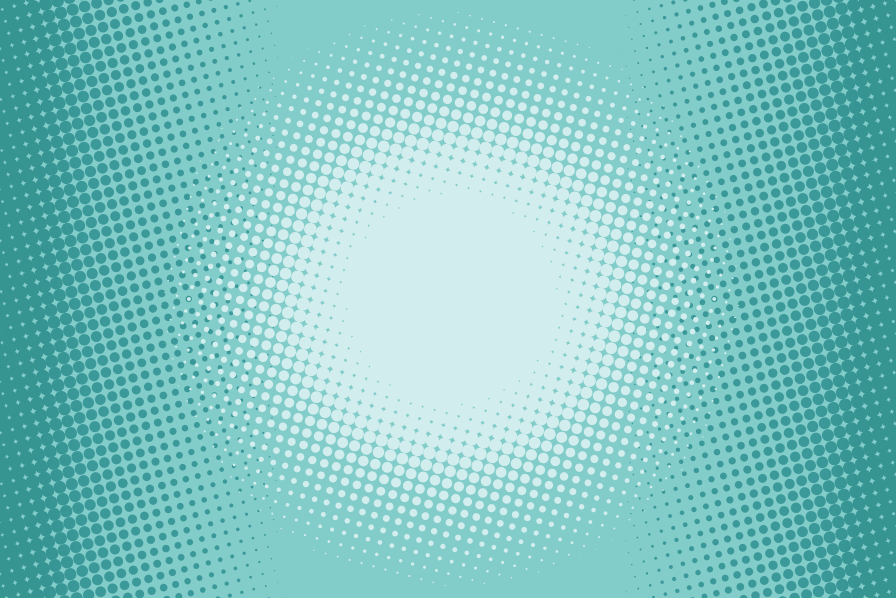
This background is drawn by a WebGL 2 fragment shader. Its source:

```glsl
#version 300 es
precision highp float;
// Teal halftone background: a pale dotted glow between two dark dotted sides.

uniform vec2 u_resolution;
out vec4 fragColor;

// Colours
const vec3 BASE_TEAL = vec3(0.51, 0.80, 0.79);
const vec3 SIDE_TEAL = vec3(0.23, 0.60, 0.60);
const vec3 EDGE_TEAL = vec3(0.21, 0.58, 0.57);
const vec3 PALE_MINT = vec3(0.82, 0.93, 0.93);

// Layout, in units of the canvas height
const float CENTRE_SHIFT = 0.006;  // glow offset to the right of the middle
const float GLOW_CORE = 0.174;     // radius of the plain pale disc
const float GLOW_SOLID = 0.148;    // radius where pale dots would merge fully
const float GLOW_END = 0.492;      // radius where pale dots vanish
const float SIDE_START = 0.277;    // distance where dark dots appear
const float SIDE_SOLID = 0.840;    // distance where dark dots merge fully
const float GROWTH = 0.82;         // below 1, dots grow faster at first

// Dot screens: opposite angles make the overlap shimmer
const float DARK_PITCH = 0.0207;
const float PALE_PITCH = 0.0207;
const float DARK_ANGLE = 0.262;
const float PALE_ANGLE = -0.262;
const float FULL_RADIUS = 0.7072;  // half a cell diagonal, covers the cell

// Dot strength: 0 at "from", rising to 1 at "to"
float ramp(float from, float to, float x) {
    return pow(clamp((x - from) / (to - from), 0.0, 1.0), GROWTH);
}

// Coverage of a rotated grid of discs whose radius grows with strength
float halftone(vec2 p, float pitch, float angle, float strength, float pixel) {
    float c = cos(angle), s = sin(angle);
    vec2 grid = vec2(c * p.x + s * p.y, c * p.y - s * p.x) / pitch;
    float edge = (length(fract(grid) - 0.5) - FULL_RADIUS * strength) * pitch;
    float disc = 1.0 - smoothstep(-0.65 * pixel, 0.65 * pixel, edge);
    return disc * smoothstep(0.0, 0.08, strength);
}

void main() {
    float pixel = 1.0 / u_resolution.y;
    vec2 p = (gl_FragCoord.xy - 0.5 * u_resolution) * pixel;
    p.x -= CENTRE_SHIFT;

    // Dot strength of each layer
    float side = ramp(SIDE_START, SIDE_SOLID, abs(p.x));
    float glow = ramp(GLOW_END, GLOW_SOLID, length(p));

    // Dark sides first, pale glow above
    vec3 dark = mix(SIDE_TEAL, EDGE_TEAL, smoothstep(0.6, 0.7, abs(p.x)));
    float shade = halftone(p, DARK_PITCH, DARK_ANGLE, side, pixel);
    float pale = halftone(p, PALE_PITCH, PALE_ANGLE, glow, pixel);
    pale = max(pale, smoothstep(-pixel, pixel, GLOW_CORE - length(p)));
    vec3 colour = mix(mix(BASE_TEAL, dark, shade), PALE_MINT, pale);

    fragColor = vec4(colour, 1.0);
}
```
